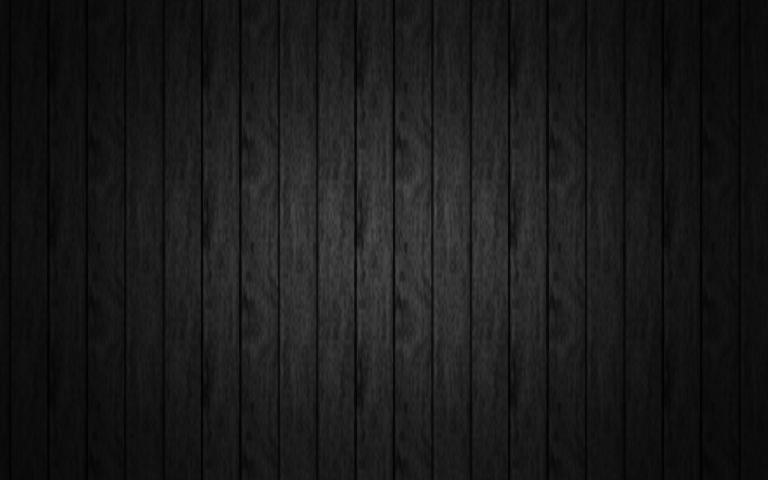
This texture is drawn by a Shadertoy shader. Its source:

```glsl
#define TILES vec2(5.0, 3.0)   // repeats of the plank group across and down
#define PLANKS 4.0             // planks in one group
#define SEAM_SHIFT 0.26        // first seam, in plank widths
#define SEAM_WIDTH 0.026       // half width, in plank widths
#define GRAIN 0.50
#define FIBRE 0.34
#define FIGURE 0.22
#define FLECKS 0.42
#define EDGE_LIGHT 0.045
#define CENTRE_LIGHT 0.170
#define TAU 6.2831853

float hash(vec2 p) {
    return fract(sin(dot(p, vec2(127.1, 311.7))) * 43758.5453);
}

// Value noise that wraps after a whole number of cells
float noise(vec2 p, vec2 cells) {
    vec2 i = floor(p), f = fract(p);
    f = f * f * (3.0 - 2.0 * f);
    vec2 a = mod(i, cells), b = mod(i + 1.0, cells);
    return mix(mix(hash(a), hash(vec2(b.x, a.y)), f.x),
               mix(hash(vec2(a.x, b.y)), hash(b), f.x), f.y);
}

float tileNoise(vec2 tile, vec2 cells) {
    return noise(tile * cells, cells);
}

// Brightness of the wood around 1.0; x runs across one plank
float wood(vec2 tile, float x, float id) {
    vec2 bent = tile;
    bent.x += 0.025 * (tileNoise(tile, vec2(8.0, 4.0)) - 0.5);

    // Long grain and short fibres
    float grain = 0.6 * tileNoise(bent, vec2(44.0, 3.0))
                + 0.4 * tileNoise(bent, vec2(72.0, 9.0));
    float fibre = tileNoise(tile, vec2(88.0, 36.0));
    float shade = 1.0 + GRAIN * (grain - 0.5) + FIBRE * (fibre - 0.5);

    // Arched growth rings, strongest on the third plank
    float rings = sin(TAU * (3.0 * tileNoise(tile, vec2(8.0, 3.0)) + 2.0 * x));
    float arched = 1.0 - min(abs(id - 2.0), 1.0);
    shade += FIGURE * mix(0.25, 0.8, arched) * rings * (0.4 + 0.6 * grain);

    // Dark worn flecks along the left side of the middle planks
    float worn = step(0.5, id) * step(id, 2.5) * smoothstep(0.75, 0.1, x);
    float patches = smoothstep(0.3, 0.7, tileNoise(tile, vec2(8.0, 5.0)));
    float fleck = smoothstep(0.52, 0.8, tileNoise(bent, vec2(36.0, 11.0)));
    shade -= FLECKS * fleck * mix(0.15, 1.0, worn * patches);

    return shade * mix(0.93, 1.09, hash(vec2(id, 7.0)));
}

// Dark gap between planks with a soft shadow and a faint lit rim
float seam(float x, float id, float y) {
    float d = min(x, 1.0 - x);
    float aa = TILES.x * PLANKS / iResolution.x;
    float edgeId = mod(id + step(0.5, x), PLANKS);
    float depth = mix(0.55, 0.85, hash(vec2(edgeId, 3.0)));
    float width = SEAM_WIDTH * mix(0.8, 1.3, noise(vec2(edgeId, y * 12.0), vec2(PLANKS, 12.0)));
    float gap = 1.0 - smoothstep(width - 0.5 * aa, width + 0.7 * aa, d);
    float shadow = 0.22 * exp(-d * 16.0);
    float rim = 0.12 * exp(-pow((x - 0.09) / 0.035, 2.0));
    return (1.0 - depth * gap) * (1.0 - shadow) + rim;
}

// Glow in the middle, falling smoothly to equal opposite edges
float glow(vec2 uv) {
    vec2 c = 0.5 - 0.5 * cos(TAU * uv);
    return EDGE_LIGHT + 0.018 * c.y + CENTRE_LIGHT * c.x * (0.38 + 0.62 * c.y);
}

void mainImage(out vec4 fragColor, in vec2 fragCoord) {
    vec2 uv = fragCoord / iResolution.xy;
    float across = uv.x * TILES.x * PLANKS - SEAM_SHIFT;
    float id = mod(floor(across), PLANKS);
    float x = fract(across);
    vec2 tile = fract(vec2(across / PLANKS, uv.y * TILES.y));

    float shade = wood(tile, x, id) * seam(x, id, tile.y);
    fragColor = vec4(vec3(clamp(shade * glow(uv), 0.0, 1.0)), 1.0);
}
```
